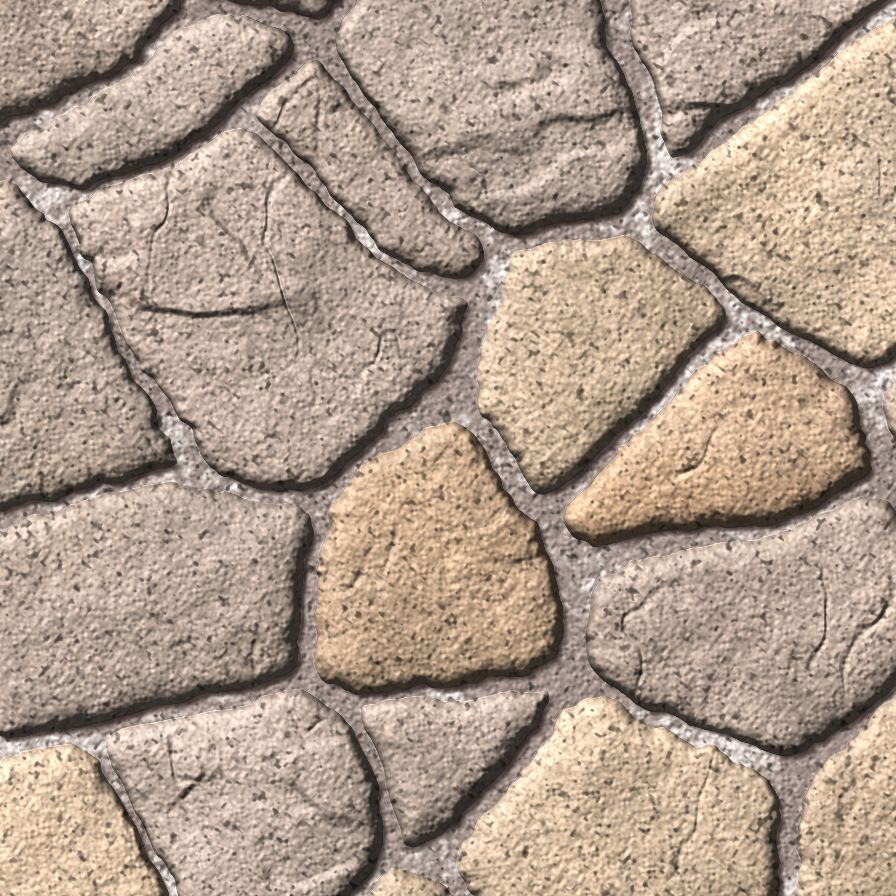
Give the GLSL for this texture, as a Shadertoy shader.

```glsl
// Irregular fieldstone wall: closely fitted rough stones in narrow mortar, lit from the upper left.

const float STONES = 3.55;         // stones across the canvas
const float JITTER = 0.94;         // irregularity of stone centres
const float SIZE_SPREAD = 0.44;    // difference between large and small stones
const float CORNER = 28.0;         // higher is sharper corners
const float JOINT = 0.0080;        // half width of the mortar joint
const float RIM = 0.0042;          // falloff of the sharp rim
const float RELIEF = 0.0050;       // height of the sharp rim
const float DOME = 0.035;          // falloff of the soft rounding
const float DOME_RELIEF = 0.0080;  // height of the soft rounding
const float SHADOW_REACH = 0.0085; // length of the cast shadow
const float GRAIN = 240.0;         // frequency of the sandy grain
const vec3 LIGHT = vec3(-0.50, 0.62, 0.95);

const vec3 GREY = vec3(0.715, 0.645, 0.60);
const vec3 BROWN = vec3(0.69, 0.61, 0.55);
const vec3 TAN = vec3(0.79, 0.69, 0.585);
const vec3 ORANGE = vec3(0.755, 0.62, 0.495);
const vec3 MORTAR = vec3(0.61, 0.545, 0.52);
const vec3 LIME = vec3(0.86, 0.82, 0.80);
const vec3 SHADOW = vec3(0.20, 0.16, 0.15);
const vec3 GLINT = vec3(0.66, 0.64, 0.63);

const mat2 TURN = mat2(0.80, 0.60, -0.60, 0.80);

vec3 hash3(vec2 p) {
    vec3 q = fract(p.xyx * vec3(0.1031, 0.1030, 0.0973));
    q += dot(q, q.yxz + 33.33);
    return fract((q.xxy + q.yzz) * q.zyx);
}

float noise(vec2 p) {
    vec2 i = floor(p), f = fract(p);
    f = f * f * (3.0 - 2.0 * f);
    vec2 e = vec2(0.0, 1.0);
    return mix(mix(hash3(i).x, hash3(i + e.yx).x, f.x),
               mix(hash3(i + e.xy).x, hash3(i + e.yy).x, f.x), f.y);
}

float fbm(vec2 p) {
    float sum = 0.0, amp = 0.53;
    for (int i = 0; i < 4; i++) {
        sum += amp * noise(p);
        p = mat2(1.6, 1.2, -1.2, 1.6) * p + 7.3;
        amp *= 0.5;
    }
    return sum;
}

// Stone centre (xy) and weight (z)
vec3 site(vec2 cell) {
    vec3 h = hash3(cell + 61.0);
    return vec3(cell + 0.5 + JITTER * (h.xy - 0.5), SIZE_SPREAD * h.z);
}

// Weighted Voronoi cell: x = distance inside the stone outline, yz = stone cell
vec3 stone(vec2 p) {
    float joint = JOINT * (0.45 + 1.1 * noise(p * 9.0 + 3.0));
    p += 0.040 * (vec2(noise(p * 7.0), noise(p * 7.0 + 40.0)) - 0.5);
    p += 0.009 * (vec2(noise(p * 34.0), noise(p * 34.0 + 90.0)) - 0.5);
    p += 0.004 * (vec2(noise(p * 95.0), noise(p * 95.0 + 60.0)) - 0.5);
    vec2 q = mat2(0.89, 0.45, -0.45, 0.89) * p * STONES + 3.4;
    vec2 base = floor(q), id = base;
    vec3 own = vec3(0.0);
    float best = 1e3;
    for (int y = -2; y <= 2; y++)
    for (int x = -2; x <= 2; x++) {
        vec2 cell = base + vec2(x, y);
        vec3 s = site(cell);
        float power = dot(q - s.xy, q - s.xy) - s.z;
        if (power < best) { best = power; own = s; id = cell; }
    }
    float sum = 1e-9;
    for (int y = -2; y <= 2; y++)
    for (int x = -2; x <= 2; x++) {
        vec2 cell = base + vec2(x, y);
        if (cell == id) continue;
        vec3 s = site(cell);
        float power = dot(q - s.xy, q - s.xy) - s.z;
        sum += exp(-CORNER * (power - best) / (2.0 * distance(s.xy, own.xy)));
    }
    return vec3(-log(sum) / (CORNER * STONES) - joint, id);
}

// Height of rim, dome, swells, split ledges, cracks and grain
float surface(vec2 p, vec3 s) {
    float d = max(s.x, 0.0);
    float t = 1.0 - exp(-d / (RIM * (0.6 + 1.2 * noise(p * 11.0 + 20.0))));
    float dome = DOME_RELIEF * (1.0 - exp(-d / DOME));
    vec3 h = hash3(s.yz + 17.0);
    vec2 local = p + h.xy * 19.0;
    float swell = 0.020 * fbm(local * 4.5) + 0.0024 * noise(local * 36.0);
    float layer = fbm(local * vec2(2.6, 4.2));
    float ledge = 0.0060 * smoothstep(0.50, 0.53, layer) * smoothstep(0.35, 0.65, noise(local * 5.0 + 8.0));
    float vein = abs(fbm(local * vec2(7.0, 4.0) + 31.0) - 0.5);
    float crack = 0.0024 * (1.0 - smoothstep(0.0, 0.022, vein)) * smoothstep(0.5, 0.78, noise(local * 6.5 + 50.0));
    float grain = 0.0013 * noise(TURN * p * GRAIN) + 0.0010 * noise(TURN * TURN * p * GRAIN * 0.55 + 5.0);
    return RELIEF * t + dome + t * (swell + ledge - crack) + grain;
}

vec3 stoneColour(vec2 p, vec2 id) {
    vec3 h = hash3(id + 5.0);
    vec3 base = mix(GREY, BROWN, h.y);
    base = mix(base, TAN, smoothstep(0.60, 0.66, h.x));
    base = mix(base, ORANGE, smoothstep(0.87, 0.89, h.x));
    float stain = smoothstep(0.42, 0.72, fbm(p * 5.0 + h.xy * 23.0));
    base = mix(base, mix(TAN, GREY, h.z), 0.4 * stain);
    return base * (0.97 + 0.10 * h.z) * (0.85 + 0.30 * fbm(p * 9.0 + 70.0));
}

void mainImage(out vec4 fragColor, in vec2 fragCoord) {
    vec2 p = fragCoord / iResolution.y;
    vec2 dx = vec2(0.0016, 0.0), dy = dx.yx;
    vec3 s = stone(p);

    // Relief lighting, scaled so that a flat face has brightness one
    float z = surface(p, s);
    vec2 slope = vec2(surface(p + dx, stone(p + dx)), surface(p + dy, stone(p + dy))) - z;
    vec3 normal = normalize(vec3(-slope / dx.x, 1.0));
    float lit = clamp(dot(normal, LIGHT) / LIGHT.z, 0.27, 1.28);

    // Stone and mortar colours with fine speckle and tiny pits
    float inside = smoothstep(-0.001, 0.002, s.x);
    float lime = smoothstep(0.45, 0.72, 0.6 * noise(p * 12.0) + 0.4 * noise(TURN * p * 130.0));
    vec3 colour = mix(mix(MORTAR, LIME, lime), stoneColour(p, s.yz), inside);
    float speckle = noise(TURN * p * GRAIN * 1.25 + 77.0) - 0.5;
    float pit = smoothstep(0.60, 0.90, 0.6 * noise(TURN * p * 215.0 + 13.0) + 0.4 * noise(p * 150.0));
    colour = colour * min(lit, 1.0) + GLINT * max(lit - 1.0, 0.0);
    colour *= (1.0 + 0.25 * speckle) * (1.0 - 0.50 * pit) * 1.05;

    // Shadow cast on the joint by the stone toward the light
    float blocker = stone(p + normalize(LIGHT.xy) * SHADOW_REACH).x;
    float shade = smoothstep(-0.002, 0.006, blocker) * (1.0 - inside);
    colour = mix(colour, SHADOW * (0.7 + 0.7 * noise(p * 90.0)), 0.85 * shade);

    fragColor = vec4(clamp(colour, 0.0, 1.0), 1.0);
}
```
